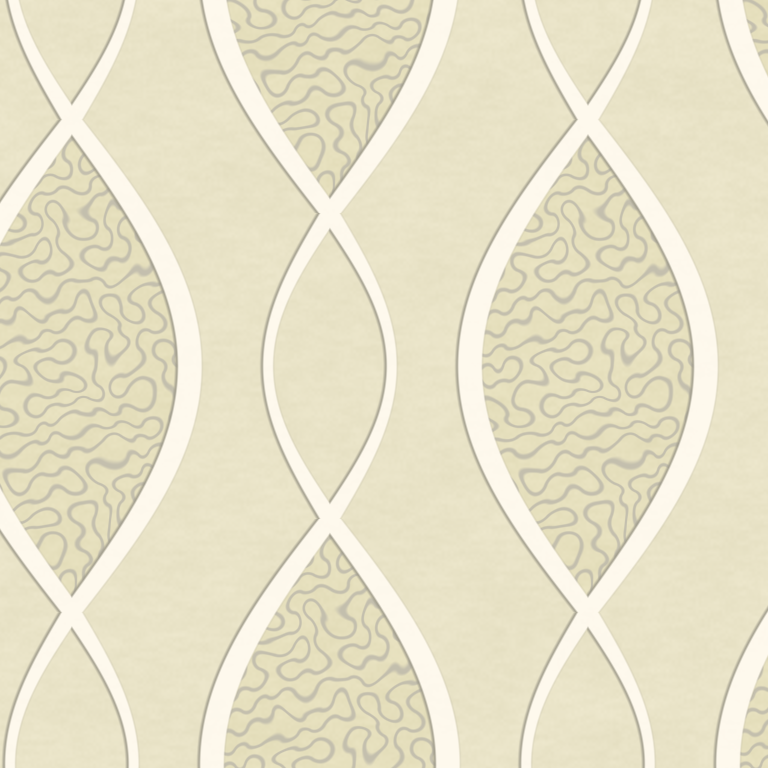
Give the GLSL for this pattern, as a three.js fragment shader.

```glsl
// Cream ribbons twisting into tall and small ogee leaves, tall ones filled with meandering lines, on mottled beige paper.
varying vec2 vUv;

const float PI = 3.14159265;
const float SOFT = 0.0016;          // edge blur
const float COLUMN_GAP = 0.336;
const float PERIOD = 1.038;         // one tall leaf plus one small leaf
const float TALL = 0.6406;          // height of the tall leaf
const vec2 TALL_CENTRE = vec2(0.7656, 0.5234);

const vec3 PAPER = vec3(0.913, 0.890, 0.780);
const vec3 LEAF = vec3(0.902, 0.877, 0.742);
const vec3 MEANDER = vec3(0.755, 0.738, 0.675);
const vec3 RIBBON = vec3(0.995, 0.975, 0.928);
const vec3 SHADOW = vec3(0.620, 0.605, 0.545);

float hash(vec2 p) {
  vec3 q = fract(vec3(p.xyx) * 0.1031);
  q += dot(q, q.yzx + 33.33);
  return fract((q.x + q.y) * q.z);
}

float noise(vec2 p) {
  vec2 i = floor(p), f = fract(p);
  f = f * f * (3.0 - 2.0 * f);
  return mix(mix(hash(i), hash(i + vec2(1.0, 0.0)), f.x),
             mix(hash(i + vec2(0.0, 1.0)), hash(i + vec2(1.0, 1.0)), f.x), f.y);
}

// Soft mask that is 1 where the distance is below zero.
float fill(float d) {
  return 1.0 - smoothstep(-SOFT, SOFT, d);
}

// Arc tiles flipped in staggered pairs, which never close into a small circle.
float meander(vec2 p, float tile, float halfWidth) {
  vec2 bend = vec2(noise(p * 24.0 + 7.3), noise(p * 24.0 + 41.7)) - 0.5;
  p = mat2(0.87, 0.49, -0.49, 0.87) * (p + 0.024 * bend) / tile;
  vec2 cell = floor(p), f = fract(p);
  float pair = floor((cell.x + mod(cell.y, 2.0)) * 0.5);
  if (hash(vec2(pair, cell.y) + 50.0) < 0.5) f.x = 1.0 - f.x;
  float d = min(abs(length(f) - 0.5), abs(length(1.0 - f) - 0.5));
  return fill(d * tile - halfWidth);
}

// Ribbon at height v above a tall leaf's foot: x offset, its slope, half width.
vec3 ribbonAt(float v) {
  bool tall = v < TALL;
  float span = tall ? TALL : PERIOD - TALL;
  float reach = tall ? 0.1536 : 0.0805;
  float angle = PI * (tall ? v : v - TALL) / span;
  float swell = sin(angle);
  float halfWidth = 0.0112 + (tall ? 0.0043 : -0.0047) * swell;
  return vec3(reach * swell, reach * PI / span * cos(angle), halfWidth);
}

// Masks for one column: x ribbon, y ribbon shadow, z tall leaf.
vec3 columnMasks(float x, float v) {
  vec3 r = ribbonAt(v);
  vec3 masks = vec3(0.0, 0.0, v < TALL ? fill(abs(x) - r.x) : 0.0);
  for (int i = 0; i < 2; i++) {
    float side = float(i) * 2.0 - 1.0;
    float d = (x - side * r.x) / sqrt(1.0 + r.y * r.y);
    float shade = 1.0 - smoothstep(0.0010, 0.0055, -d - r.z);
    shade *= step(d, 0.0);                       // lit from the right
    float rim = 0.22 * fill(abs(d - r.z) - 0.0015);
    masks.xy = max(masks.xy, vec2(fill(abs(d) - r.z), max(shade, rim)));
  }
  return masks;
}

// Faint fibres and clouds in the paper.
float paperGrain(vec2 p) {
  float fibres = noise(p * vec2(60.0, 150.0)) - 0.5;
  float clouds = noise(p * vec2(14.0, 26.0) + 19.0) - 0.5;
  float specks = noise(p * 260.0 + 5.0) - 0.5;
  return 0.016 * fibres + 0.012 * clouds + 0.012 * specks;
}

void main() {
  float nearest = floor((vUv.x - TALL_CENTRE.x) / COLUMN_GAP + 0.5);
  vec3 masks = vec3(0.0);
  float lines = 0.0;

  // Neighbouring columns are half a period apart and just touch.
  for (int i = -1; i <= 1; i++) {
    float column = nearest + float(i);
    float x = vUv.x - TALL_CENTRE.x - column * COLUMN_GAP;
    float foot = TALL_CENTRE.y - 0.5 * TALL + 0.5 * PERIOD * mod(column, 2.0);
    float v = mod(vUv.y - foot, PERIOD);
    vec3 m = columnMasks(x, v);
    masks = max(masks, m);
    lines = max(lines, m.z * meander(vec2(x, v), 0.0295, 0.0023));
  }

  float grain = paperGrain(vUv);
  vec3 color = mix(PAPER, LEAF, masks.z) + grain * vec3(1.0, 1.0, 1.3);
  color = mix(color, MEANDER, lines * 0.92);
  color = mix(color, SHADOW, masks.y * 0.85);
  color = mix(color, RIBBON + 0.2 * grain, masks.x);
  gl_FragColor = vec4(color, 1.0);
}
```
